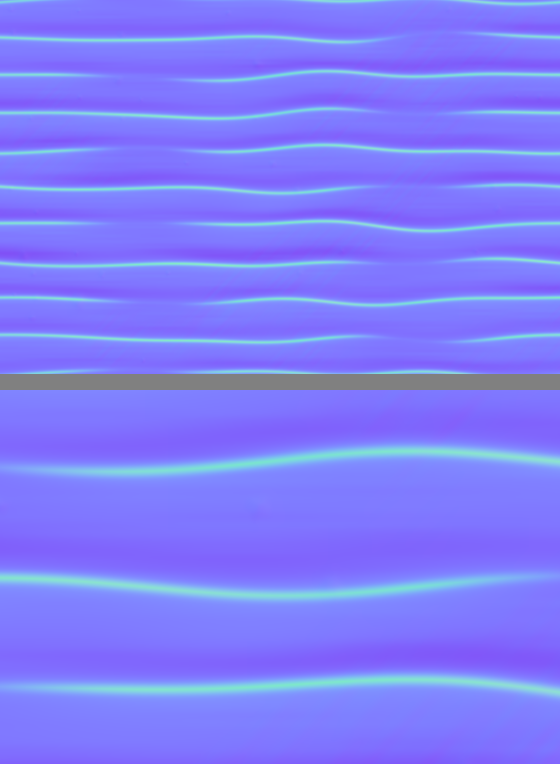
Top, the full canvas; bottom, a detail of the centre.
This texture map is drawn by a WebGL 1 fragment shader. Its source:

```glsl
precision highp float;
// Normal map of wind-blown sand ripples: ten wavy horizontal crests with gaps and light wear.
uniform vec2 u_resolution;

#define ROWS 10.0         // crests per canvas height
#define WAVE 0.0075       // sideways undulation of a crest
#define CORE_WIDTH 0.0052 // bright crest line
#define HALO_WIDTH 0.008  // soft glow around it
#define BASE_TILT 0.463   // green level of the flat slope
#define CREST_TILT 0.26   // added at the crest core
#define LEE_TILT 0.10     // removed in the hollow before a crest
#define GRAIN 0.022       // fine horizontal streaks
#define SCRATCH 0.05      // diagonal wear
#define DENT 0.11         // small pits

const float TAU = 6.2831853;

float hash(vec2 p) {
  return fract(sin(dot(p, vec2(127.1, 311.7))) * 43758.545);
}

float noise(vec2 p) {
  vec2 i = floor(p), f = fract(p);
  f = f * f * (3.0 - 2.0 * f);
  return mix(mix(hash(i), hash(i + vec2(1, 0)), f.x),
             mix(hash(i + vec2(0, 1)), hash(i + vec2(1, 1)), f.x), f.y);
}

// Distance of a crest from the top edge; x runs 0 to 1 and wraps.
float crestHeight(float row, float x) {
  float id = mod(row, ROWS);
  float sway = sin(TAU * (x + hash(vec2(id, 1.3))))
             + 0.85 * sin(TAU * (2.0 * x + hash(vec2(id, 2.7))));
  float ripple = sin(TAU * (3.0 * x + hash(vec2(id, 4.1))));
  float lively = 0.55 - 0.45 * cos(TAU * (x - 0.14));
  float jitter = 0.012 * (hash(vec2(id, 5.9)) - 0.5);
  return row / ROWS + jitter + WAVE * (0.75 * sway + ripple * lively);
}

// Crests fade out near a gap that alternates sides from row to row.
float crestStrength(float row, float x) {
  float id = mod(row, ROWS);
  float gap = mix(0.26, 0.75, mod(id, 2.0)) + 0.06 * (hash(vec2(id, 7.7)) - 0.5);
  float fade = smoothstep(0.02, 0.17, abs(x - gap));
  return mix(0.06, 1.0, fade) * (0.9 + 0.14 * noise(vec2(x * 6.0, id * 3.7)));
}

float crestProfile(float d) {
  float core = d / CORE_WIDTH;
  return CREST_TILT * exp(-core * core) + 0.08 * exp(-d / HALO_WIDTH);
}

// Tilt of sparse round pits, at most one per grid cell.
vec2 dents(vec2 p, float scale, float density) {
  vec2 cell = floor(p * scale);
  vec2 centre = 0.35 + 0.3 * vec2(hash(cell + 3.1), hash(cell + 8.6));
  vec2 q = (fract(p * scale) - centre) / (0.1 + 0.08 * hash(cell + 5.2));
  q += 0.6 * (vec2(noise(p * scale * 9.0), noise(p * scale * 9.0 + 31.0)) - 0.5);
  float present = step(hash(cell + 1.9), density);
  return present * q * exp(-1.5 * dot(q, q)) * DENT;
}

void main() {
  vec2 uv = gl_FragCoord.xy / u_resolution;
  vec2 p = gl_FragCoord.xy / u_resolution.y;
  float x = uv.x, v = 1.0 - uv.y;

  // Nearest crest on either side
  float above = 1.0, below = 1.0, rowAbove = 0.0, rowBelow = 0.0;
  for (int i = -2; i <= 12; i++) {
    float row = float(i);
    float d = v - crestHeight(row, x);
    if (d >= 0.0 && d < above) { above = d; rowAbove = row; }
    if (d < 0.0 && -d < below) { below = -d; rowBelow = row; }
  }
  float t = above / (above + below);
  float strongAbove = crestStrength(rowAbove, x);
  float strongBelow = crestStrength(rowBelow, x);

  // Slope profile from one crest to the next
  float line = strongAbove * crestProfile(above) + strongBelow * crestProfile(below);
  float tail = 0.09 * (strongAbove * exp(-4.0 * t) + strongBelow * exp(-14.0 * (1.0 - t)));
  float offset = (t - 0.75) / 0.19;
  float hollow = exp(-offset * offset) * (1.0 - smoothstep(0.84, 1.0, t));
  float id = mod(rowBelow, ROWS);
  hollow *= (0.35 + 1.1 * noise(vec2(x * 5.0, id * 7.3))) * mix(0.45, 1.0, strongBelow);
  float green = BASE_TILT + line + tail - LEE_TILT * hollow;
  green += 0.03 * (noise(p * vec2(3.0, 9.0)) - 0.5);

  // Crest lines lean with their own direction
  float row = above < below ? rowAbove : rowBelow;
  float slope = (crestHeight(row, x + 0.004) - crestHeight(row, x - 0.004)) / 0.012;
  vec2 tilt = vec2(line * (0.05 + slope), green - 0.5);

  // Grain, diagonal scratches and pits
  tilt.y += GRAIN * (noise(p * vec2(7.0, 130.0)) - 0.5);
  vec2 diagonal = vec2(p.x + p.y, p.x - p.y);
  float worn = smoothstep(0.55, 0.85, noise(diagonal * vec2(2.5, 5.0) + 4.0));
  float scratch = noise(diagonal * vec2(9.0, 75.0)) - 0.5;
  tilt += SCRATCH * worn * scratch * vec2(0.6, -0.6);
  float edge = 1.0 - smoothstep(0.0, 0.2, x);
  tilt += 0.4 * dents(p, 17.0, 0.05 + 0.1 * edge);
  tilt += 0.5 * dents(p + 0.37, 8.0, 0.015 + 0.25 * edge);

  vec2 n = 2.0 * tilt;
  float z = sqrt(max(0.0, 1.0 - dot(n, n)));
  gl_FragColor = vec4(0.5 + tilt, 0.5 + 0.5 * z, 1.0);
}
```
